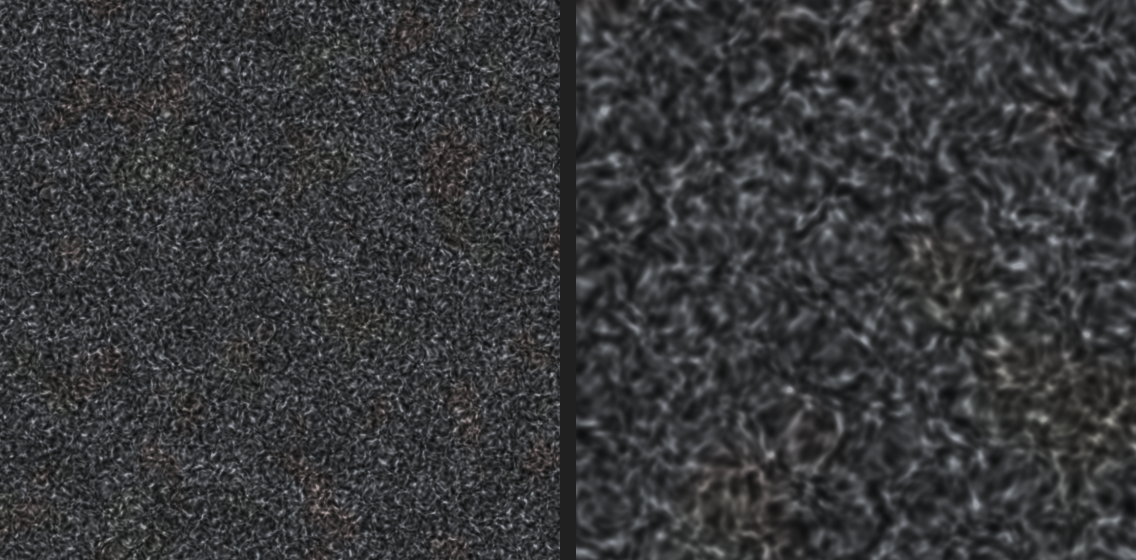
Left: the whole. Right: its middle third, enlarged.
Reproduce this texture procedurally as a three.js fragment shader.

```glsl
// Draws dark charcoal felt: fine mottled grain with faint warm and mossy stains.
varying vec2 vUv;

const float TAU = 6.2831853;
const float MEDIAN_GREY = 0.21;
const float GRAIN_CONTRAST = 0.37;
const vec3 COOL_TINT = vec3(0.965, 0.995, 1.04);
const vec3 RUST_TINT = vec3(1.08, 0.97, 0.95);
const vec3 MOSS_TINT = vec3(0.99, 1.01, 0.95);

float hash(vec2 cell) {
  vec3 p = fract(vec3(cell.xyx) * 0.1031);
  p += dot(p, p.yzx + 33.33);
  return fract((p.x + p.y) * p.z);
}

// Slope of a randomly directed ramp through one lattice corner.
float ramp(vec2 cell, vec2 offset, float seed) {
  float angle = TAU * hash(cell + seed * 37.0);
  return dot(vec2(cos(angle), sin(angle)), offset);
}

// Gradient noise, scaled to a standard deviation near one.
float gradientNoise(vec2 p, float seed) {
  vec2 cell = floor(p);
  vec2 f = fract(p);
  vec2 u = f * f * f * (f * (f * 6.0 - 15.0) + 10.0);
  vec2 e = vec2(1.0, 0.0);
  float low = mix(ramp(cell, f, seed),
                  ramp(cell + e.xy, f - e.xy, seed), u.x);
  float high = mix(ramp(cell + e.yx, f - e.yx, seed),
                   ramp(cell + e.xx, f - e.xx, seed), u.x);
  return mix(low, high, u.y) / 0.216;
}

vec2 rotate(vec2 p, float angle) {
  float c = cos(angle);
  float s = sin(angle);
  return vec2(c * p.x - s * p.y, s * p.x + c * p.y);
}

// One grain layer, turned so that the lattices never line up.
float grainLayer(vec2 p, float frequency, float angle, float seed) {
  return gradientNoise(rotate(p, angle) * frequency + 200.0, seed);
}

// Bends the plane slightly so that grains curl into short fibres.
vec2 curlFibres(vec2 p, float frequency, float amount) {
  return p + amount * vec2(gradientNoise(p * frequency, 1.0),
                           gradientNoise(p * frequency, 2.0));
}

// Coverage of soft stains, from 0 to 1.
float stain(vec2 p, float frequency, float seed) {
  float patches = 0.8 * gradientNoise(p * frequency, seed)
                + 0.4 * gradientNoise(p * frequency * 2.3, seed + 1.0);
  return smoothstep(0.4, 1.8, patches);
}

void main() {
  vec2 p = curlFibres(vUv, 32.0, 0.0015);

  // Grain: coarse clumps, fibres and fine specks over broad shading.
  float grain = 0.62 * grainLayer(p, 84.0, 0.5, 3.0)
              + 0.60 * grainLayer(p, 122.0, 1.2, 4.0)
              + 0.44 * grainLayer(p, 178.0, 2.1, 5.0)
              + 0.17 * grainLayer(p, 13.0, 0.3, 6.0);

  // The exponential gives deep gaps and a few pale fibre tips.
  float grey = min(MEDIAN_GREY * exp(GRAIN_CONTRAST * grain), 0.62);

  // Tint: cool grey with faint coloured stains.
  vec3 tint = mix(COOL_TINT, RUST_TINT, 0.8 * stain(vUv, 8.0, 7.0));
  tint = mix(tint, MOSS_TINT, 0.7 * stain(vUv, 6.0, 9.0));

  gl_FragColor = vec4(grey * tint, 1.0);
}
```
